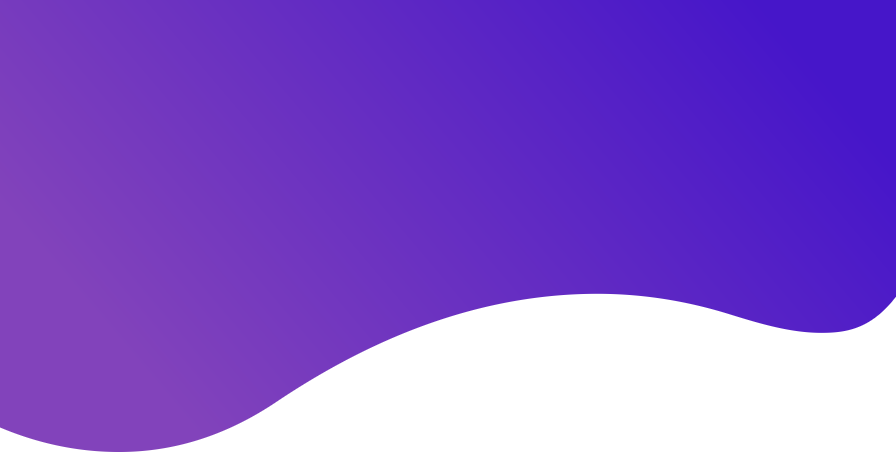
Reproduce this background procedurally as a WebGL 1 fragment shader.

```glsl
precision highp float;
// A violet-to-indigo diagonal gradient hanging over a white, wavy lower edge.
// The edge is a smooth chain of cubic Hermite spans through a few knots,
// all in canvas fractions with the origin at the lower left.

uniform vec2 u_resolution;

// Gradient colours, and its axis with start and end along it
const vec3 VIOLET = vec3(0.51, 0.263, 0.733);
const vec3 INDIGO = vec3(0.275, 0.085, 0.79);
const vec3 WHITE = vec3(1.0);
const vec2 RAMP_AXIS = vec2(1.0, 0.428);
const float RAMP_START = 0.233;
const float RAMP_END = 1.274;

// Wave knots: x, height, slope
const vec3 LEFT_END = vec3(0.0, 0.0543, -0.833);
const vec3 LEFT_DIP = vec3(0.1328, 0.0, 0.0);
const vec3 RISE = vec3(0.3086, 0.111, 1.33);
const vec3 CREST = vec3(0.6667, 0.35, 0.0);
const vec3 FALL = vec3(0.8138, 0.305, -0.615);
const vec3 RIGHT_DIP = vec3(0.9167, 0.2636, 0.0);
const vec3 RIGHT_END = vec3(1.0, 0.3437, 2.58);

// Cubic Hermite height between two knots
float span(float x, vec3 a, vec3 b) {
  float width = b.x - a.x;
  float t = (x - a.x) / width;
  float s = 1.0 - t;
  float ends = mix(a.y, b.y, t * t * (3.0 - 2.0 * t));
  return ends + width * t * s * (a.z * s - b.z * t);
}

// Height of the wavy edge at x
float waveHeight(float x) {
  if (x < LEFT_DIP.x) return span(x, LEFT_END, LEFT_DIP);
  if (x < RISE.x) return span(x, LEFT_DIP, RISE);
  if (x < CREST.x) return span(x, RISE, CREST);
  if (x < FALL.x) return span(x, CREST, FALL);
  if (x < RIGHT_DIP.x) return span(x, FALL, RIGHT_DIP);
  return span(x, RIGHT_DIP, RIGHT_END);
}

void main() {
  vec2 uv = gl_FragCoord.xy / u_resolution;

  // Diagonal gradient
  float ramp = (dot(uv, RAMP_AXIS) - RAMP_START) / (RAMP_END - RAMP_START);
  vec3 fill = mix(VIOLET, INDIGO, clamp(ramp, 0.0, 1.0));

  // Distance to the edge, corrected for slope, smoothed over one pixel
  float dx = 1.0 / u_resolution.x;
  float slope = 0.5 * u_resolution.y
      * (waveHeight(uv.x + dx) - waveHeight(uv.x - dx));
  float above = (uv.y - waveHeight(uv.x)) * u_resolution.y;
  float cover = clamp(above / sqrt(1.0 + slope * slope) + 0.5, 0.0, 1.0);

  gl_FragColor = vec4(mix(WHITE, fill, cover), 1.0);
}
```
